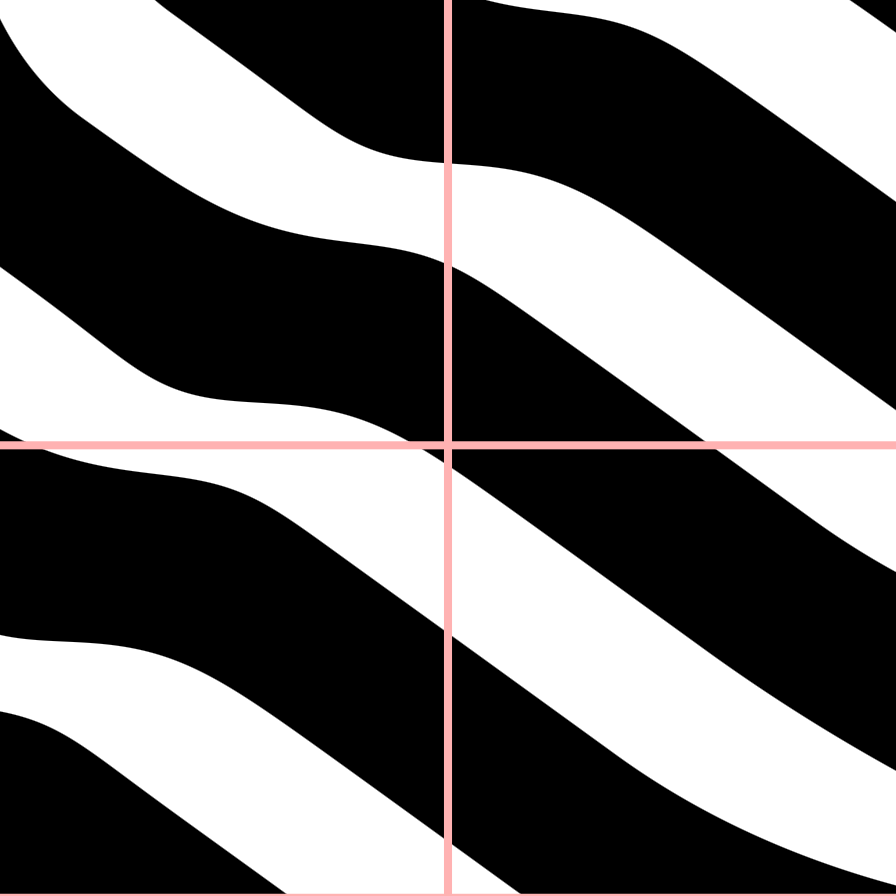
Write a Shadertoy shader that draws this pattern.

```glsl
// Wavy diagonal zebra stripes under a thin pink cross with a sliver along the foot.
// The stripes repeat along one tilted axis; a bend that depends on the other axis
// shifts them all alike, and they narrow where the bend is steepest.

const float TILT = 0.697;            // angle of the axis across the bend, radians
const float PERIOD = 0.3424;         // distance between stripes
const float STRIPE_OFFSET = -0.1165;
const float HALF_WIDTH = 0.0768;
const float DRIFT = 0.07;            // slow slide of the stripes along the bend axis
const float BEND_AT = 0.495;
const float BEND_SPAN = 0.0963;
const float BEND_DEPTH = 0.058;
const float PINCH_AT = 0.479;
const float PINCH_SPAN = 0.130;
const float PINCH_DEPTH = 0.0189;
const float PINCH_GROWTH = 0.015;    // deeper pinch toward the lower left
const float EARLY_END = 0.156;       // curl in the upper left corner
const float EARLY_CURL = 1.77;
const float LATE_START = 1.068;      // curl in the lower right corner
const float LATE_CURL = 0.42;
const float LATE_NARROWING = 0.17;

const vec2 CROSS = vec2(0.5, 0.503);
const float ROW_SPACING = 0.505;
const float LINE_HALF_WIDTH = 0.0045;

const vec3 BLACK = vec3(0.0);
const vec3 WHITE = vec3(1.0);
const vec3 PINK = vec3(1.0, 0.70, 0.70);

float square(float v) { return v * v; }

// Sideways shift of the stripes at position u along the bend axis.
float stripeCenter(float u) {
    float bend = BEND_DEPTH * tanh((u - BEND_AT) / BEND_SPAN);
    float curl = EARLY_CURL * square(max(EARLY_END - u, 0.0))
               + LATE_CURL * square(max(u - LATE_START, 0.0));
    return STRIPE_OFFSET - bend - DRIFT * (u - BEND_AT) - curl;
}

float stripeHalfWidth(float u, float s) {
    float pinch = (PINCH_DEPTH + PINCH_GROWTH * s) * exp(-square((u - PINCH_AT) / PINCH_SPAN));
    return HALF_WIDTH - pinch - LATE_NARROWING * square(max(u - LATE_START, 0.0));
}

// Negative inside the white stripes.
float stripeDistance(vec2 p) {
    vec2 across = vec2(cos(TILT), sin(TILT));
    float u = dot(p, across);
    float s = dot(p, vec2(-across.y, across.x));
    float local = mod(s - stripeCenter(u) + 0.5 * PERIOD, PERIOD) - 0.5 * PERIOD;
    return abs(local) - stripeHalfWidth(u, s);
}

// Negative inside the upright line and the repeated level lines.
float lineDistance(vec2 uv) {
    float row = mod(uv.y - CROSS.y + 0.5 * ROW_SPACING, ROW_SPACING) - 0.5 * ROW_SPACING;
    return min(abs(uv.x - CROSS.x), abs(row)) - LINE_HALF_WIDTH;
}

void mainImage(out vec4 fragColor, in vec2 fragCoord) {
    vec2 uv = fragCoord / iResolution.xy;
    float pixel = 1.0 / min(iResolution.x, iResolution.y);

    // Stripes, measured from the upper left corner
    float stripe = stripeDistance(vec2(uv.x, 1.0 - uv.y));
    float edge = max(fwidth(stripe), 0.25 * pixel);
    vec3 color = mix(BLACK, WHITE, clamp(0.5 - stripe / edge, 0.0, 1.0));

    // Lines on top
    color = mix(color, PINK, clamp(0.5 - lineDistance(uv) / pixel, 0.0, 1.0));
    fragColor = vec4(color, 1.0);
}
```
